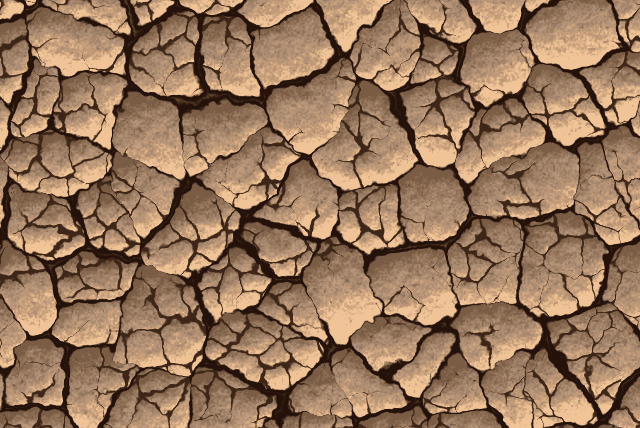
Reproduce this texture procedurally as a WebGL 2 fragment shader.

```glsl
#version 300 es
precision highp float;
// Sun-baked mud: warped Voronoi plates split by cracks of varied width,
// with finer broken cracks inside each plate. Curled plate rims, embossed
// noise and grain set one tone value that picks the clay colour.

#define PLATE_ROWS 6.3
#define FINE_SCALE 2.1
#define CRACK_MIN 0.004
#define CRACK_MAX 0.062
#define CORNER_SHARPNESS 26.0
#define RIM_FALLOFF 4.2
#define RIM_LIGHT 1.65
#define RELIEF 4.2
#define GRAIN 1.3
#define BASE_TONE 1.2
#define LIGHT_DIR vec2(0.29, -0.96)

uniform vec2 u_resolution;
out vec4 fragColor;

struct Plate {
    float gap;   // distance to the crack border, negative inside the crack
    vec2 slope;  // outward tilt near the rim
    vec2 id;
};

float hash(vec2 p) {
    vec3 q = fract(vec3(p.xyx) * 0.1031);
    q += dot(q, q.yzx + 33.33);
    return fract((q.x + q.y) * q.z);
}

vec2 hash2(vec2 p) {
    return vec2(hash(p + 7.3), hash(p + 91.7));
}

float noise(vec2 p) {
    vec2 i = floor(p), f = fract(p);
    f = f * f * (3.0 - 2.0 * f);
    return mix(mix(hash(i), hash(i + vec2(1, 0)), f.x),
               mix(hash(i + vec2(0, 1)), hash(i + vec2(1, 1)), f.x), f.y);
}

float fbm(vec2 p) {
    float sum = 0.0, amp = 0.5;
    for (int i = 0; i < 4; i++) {
        sum += amp * noise(p);
        p = mat2(1.6, 1.2, -1.2, 1.6) * p + 13.7;
        amp *= 0.5;
    }
    return sum;
}

vec2 warp(vec2 p) {
    return vec2(fbm(p), fbm(p + 47.0)) - 0.47;
}

// Voronoi plates; every shared edge has its own crack width
Plate plates(vec2 p, float widthMin, float widthMax) {
    vec2 cell = floor(p), f = fract(p), nearest = vec2(0), home = vec2(0);
    float best = 9.0;
    for (int y = -1; y <= 1; y++)
    for (int x = -1; x <= 1; x++) {
        vec2 g = vec2(x, y);
        vec2 r = g + hash2(cell + g) - f;
        if (dot(r, r) < best) { best = dot(r, r); nearest = r; home = g; }
    }
    vec2 slope = vec2(0);
    float sum = 1e-6;
    for (int y = -2; y <= 2; y++)
    for (int x = -2; x <= 2; x++) {
        vec2 g = home + vec2(x, y);
        vec2 r = g + hash2(cell + g) - f;
        vec2 across = r - nearest;
        if (dot(across, across) < 1e-4) continue;
        vec2 n = normalize(across);
        float d = dot(0.5 * (r + nearest), n);
        float key = hash(2.0 * cell + home + g + 211.0);
        float halfWidth = mix(widthMin, widthMax, key * key);
        sum += exp(-CORNER_SHARPNESS * (d - halfWidth));
        slope += n * exp(-RIM_FALLOFF * d);
    }
    return Plate(-log(sum) / CORNER_SHARPNESS, slope, cell + home);
}

// Clay ramp from shaded to sunlit
vec3 clay(float t) {
    vec3 c = mix(vec3(0.48, 0.36, 0.27), vec3(0.57, 0.45, 0.35), clamp(t + 1.0, 0.0, 1.0));
    c = mix(c, vec3(0.67, 0.55, 0.45), clamp(t, 0.0, 1.0));
    c = mix(c, vec3(0.78, 0.62, 0.48), clamp(t - 1.0, 0.0, 1.0));
    return mix(c, vec3(0.94, 0.77, 0.59), clamp(t - 2.0, 0.0, 1.0));
}

void main() {
    vec2 p = gl_FragCoord.xy / u_resolution.y * PLATE_ROWS + 20.0;
    float px = PLATE_ROWS / u_resolution.y;

    // Main plates with jagged outlines
    vec2 q = p + 0.5 * warp(p * 1.3) + 0.14 * warp(p * 6.0);
    Plate plate = plates(q, CRACK_MIN, CRACK_MAX);
    float gap = plate.gap + 0.035 * (noise(p * 3.0) - 0.5);

    // Thin cracks that taper out, different on each plate
    vec2 fineP = (p + 0.35 * warp(p * 2.2 + 5.0) + 0.1 * warp(p * 8.0)) * FINE_SCALE;
    Plate fine = plates(fineP + plate.id * 17.0, 0.0, 0.02);
    float broken = noise(p * 1.7 + 60.0) - 0.52;
    float fineGap = fine.gap / FINE_SCALE - clamp(broken * 0.08, -0.05, 0.013);

    // Tone from rims, relief and grain
    float relief = fbm(p * 5.0) - fbm(p * 5.0 + LIGHT_DIR * 0.2);
    float tone = BASE_TONE + RIM_LIGHT * dot(plate.slope, LIGHT_DIR);
    tone += 0.75 * smoothstep(-0.05, 0.15, broken) * dot(fine.slope, LIGHT_DIR);
    tone += RELIEF * relief + 0.8 * (hash(plate.id + 5.0) - 0.5);
    tone += 1.2 * (fbm(p * 1.8 + 31.0) - 0.47) + GRAIN * (noise(p * 40.0) - 0.5);
    tone -= 1.1 * smoothstep(0.82, 0.97, noise(p * 19.0));
    vec3 color = clay(tone);

    // Dark cracks, with loose soil on the floor of the wide ones
    vec3 soil = vec3(0.36, 0.26, 0.16) * (0.7 + 0.6 * noise(p * 32.0));
    vec3 crack = mix(vec3(0.14, 0.07, 0.04), soil, smoothstep(0.035, 0.085, -gap));
    color = mix(vec3(0.24, 0.15, 0.09), color, smoothstep(-0.5 * px, px, fineGap));
    color = mix(crack, color, smoothstep(-0.8 * px, 1.1 * px, gap));
    fragColor = vec4(color, 1.0);
}
```
